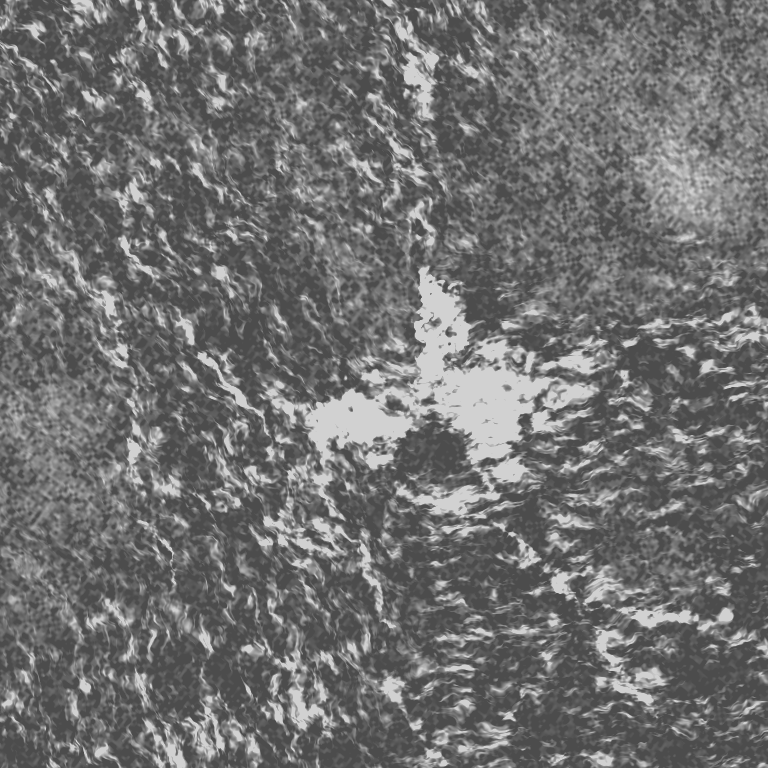
This texture is drawn by a Shadertoy shader. Its source:

```glsl
// Weathered grey stone: grainy haze, directional flecks, ragged pale patches and thin veins.
#define FLOOR_TONE 0.30
#define PEAK_TONE 0.82
#define HAZE_TONE 0.435
#define FLECK_SCALE 98.0
#define FLECK_STRETCH 0.46
#define GRAIN_SCALE 215.0
#define GRAIN_AMOUNT 0.36
#define VEIN_WIDTH 0.0085
#define PATCH_GAIN 4.0
#define FLECK_BIAS 0.0

// Pale patches: centre, radii
const vec4 PATCHES[11] = vec4[11](
    vec4(.445, .452, .088, .042), vec4(.632, .46, .050, .075),
    vec4(.592, .545, .026, .050), vec4(.566, .595, .016, .042),
    vec4(.735, .50, .062, .065),  vec4(.54, .51, .06, .05),
    vec4(.575, .90, .025, .036),  vec4(.185, .74, .025, .05),
    vec4(.40, .09, .038, .034),   vec4(.25, .035, .05, .035),
    vec4(.40, .34, .026, .045));

// Veins: start, end
const vec4 VEINS[12] = vec4[12](
    vec4(.13, .61, .176, .518),   vec4(.176, .518, .185, .35),
    vec4(.185, .35, .23, .24),    vec4(.16, .69, .275, .53),
    vec4(.275, .53, .41, .34),    vec4(.34, .31, .455, .284),
    vec4(.455, .284, .505, .18),  vec4(.52, .37, .64, .32),
    vec4(.64, .32, .755, .22),    vec4(.755, .215, .90, .193),
    vec4(.785, .175, .845, .07),  vec4(.50, .12, .57, .0));

float hash(vec2 p) {
    vec3 q = fract(vec3(p.xyx) * 0.1031);
    q += dot(q, q.yzx + 33.33);
    return fract((q.x + q.y) * q.z);
}

float noise(vec2 p) {
    vec2 i = floor(p), f = fract(p);
    f = f * f * (3.0 - 2.0 * f);
    return mix(mix(hash(i), hash(i + vec2(1, 0)), f.x),
               mix(hash(i + vec2(0, 1)), hash(i + vec2(1, 1)), f.x), f.y);
}

float fbm(vec2 p) {
    float sum = 0.0, weight = 0.457;
    for (int i = 0; i < 3; i++) {
        sum += weight * noise(p);
        p = p * 2.03 + 17.7;
        weight *= 0.7;
    }
    return sum;
}

vec2 warp(vec2 p) {
    return vec2(fbm(p + 31.0), fbm(p + 83.0)) - 0.5;
}

// Flecks drawn out along an angle, scaled to about unit deviation
float flecks(vec2 p, float angle) {
    float c = cos(angle), s = sin(angle);
    vec2 q = vec2(c * p.x + s * p.y, c * p.y - s * p.x);
    return (fbm(q * FLECK_SCALE * vec2(FLECK_STRETCH, 1.0) + 150.0) - 0.5) / 0.118;
}

float bump(vec2 p, vec2 centre, vec2 radii) {
    vec2 q = (p - centre) / radii;
    return exp(-dot(q, q));
}

float segment(vec2 p, vec2 a, vec2 b) {
    vec2 d = b - a;
    return length(p - a - d * clamp(dot(p - a, d) / dot(d, d), 0.0, 1.0));
}

void mainImage(out vec4 fragColor, in vec2 fragCoord) {
    vec2 p = fragCoord / iResolution.xy;
    vec2 broad = p + 0.2 * warp(p * 7.0);
    vec2 ragged = p + 0.10 * warp(p * 16.0) + 0.07 * warp(p * 60.0);

    // Fleck direction changes from left to right and towards the foot
    float right = smoothstep(0.42, 0.60, broad.x) * smoothstep(0.78, 0.60, broad.y);
    float foot = smoothstep(0.29, 0.19, broad.y) * (1.0 - right);
    vec2 bent = p + 0.04 * warp(p * 9.0) + 0.014 * warp(p * 40.0);
    float level = mix(flecks(bent, -0.92), flecks(bent, 0.12), right);
    level = mix(level, flecks(bent, 1.9), foot) + FLECK_BIAS;
    level += 1.6 * (fbm(p * 17.0 + 9.0) - 0.5);

    // Pale patches and veins raise the fleck density
    float lift = 0.0;
    for (int i = 0; i < 11; i++) {
        float d = length((ragged - PATCHES[i].xy) / PATCHES[i].zw);
        float gain = i < 4 ? PATCH_GAIN : 0.42 * PATCH_GAIN;
        lift = max(lift, gain * smoothstep(1.4, 0.5, d));
    }
    float vein = 1.0;
    vec2 wavy = p + 0.04 * warp(p * 15.0) + 0.022 * warp(p * 65.0);
    for (int i = 0; i < 12; i++)
        vein = min(vein, segment(wavy, VEINS[i].xy, VEINS[i].zw));
    float width = VEIN_WIDTH * (0.4 + noise(p * 18.0));
    lift = max(lift, 1.8 * smoothstep(width, 0.1 * width, vein));
    level += lift + 0.4 * exp(-vein * vein / 0.0009);
    level += 0.5 * bump(broad, vec2(.55, .80), vec2(.045, .18));
    level -= 1.8 * bump(p, vec2(.555, .425), vec2(.04, .022));
    level -= 0.35 * smoothstep(0.55, 0.75, p.x) * smoothstep(0.42, 0.25, p.y);

    vec2 turned = vec2(0.8 * p.x - 0.6 * p.y, 0.6 * p.x + 0.8 * p.y);
    float grain = noise(turned * GRAIN_SCALE + 300.0) - 0.5;
    float fleck = max(level, 0.0);
    float tone = FLOOR_TONE + 0.11 * max(level + 0.3, 0.0) + 0.06 * fleck * fleck;
    tone += 0.2 * grain;

    // Soft grainy haze between the flecked zones
    float haze = 0.95 * smoothstep(0.56, 0.72, broad.x) * smoothstep(0.58, 0.70, broad.y);
    haze += bump(broad, vec2(.06, .42), vec2(.14, .25));
    haze += bump(broad, vec2(.87, .32), vec2(.07, .06));
    haze += 0.7 * bump(broad, vec2(.41, .90), vec2(.07, .15));
    haze += 0.8 * bump(broad, vec2(.24, .83), vec2(.08, .06));
    haze += 0.7 * bump(broad, vec2(.45, .64), vec2(.07, .12));
    float cloud = fbm(p * 11.0 + 5.0) - 0.5;
    float hazeTone = HAZE_TONE + 0.3 * cloud + GRAIN_AMOUNT * grain + 0.03 * level;
    vec2 soft = p + 0.08 * warp(p * 10.0);
    hazeTone += 0.23 * bump(soft, vec2(.91, .785), vec2(.07, .10));
    float cover = clamp(haze, 0.0, 0.93) * (1.0 - clamp(0.5 * lift, 0.0, 1.0));
    tone = mix(tone, hazeTone, cover);

    fragColor = vec4(vec3(clamp(tone, FLOOR_TONE, PEAK_TONE)), 1.0);
}
```
